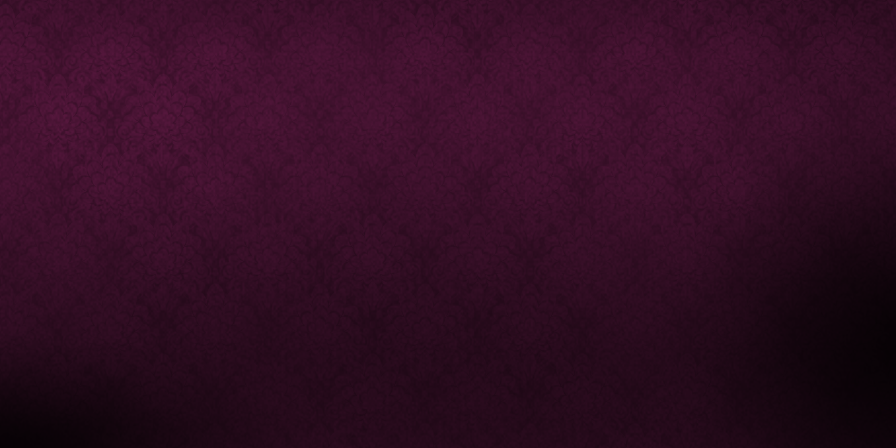
Reproduce this pattern procedurally as a Shadertoy shader.

```glsl
// Dark plum damask wallpaper: a half-drop lattice of upright palmettes with
// scrolls, leaves and buds over fine tracery. Low-contrast ink is worn by
// noise, then shaded by a vertical falloff and two shadowed corners.

const float TAU = 6.28318;
const vec2 CELL = vec2(0.234, 0.312);    // repeat size, in canvas heights
const vec2 ORIGIN = vec2(0.247, 0.909);  // centre of one palmette
const vec3 PLUM = vec3(1.0, 0.27, 0.71); // hue, scaled by the light

float hash(vec2 p) {
    return fract(sin(dot(p, vec2(127.1, 311.7))) * 43758.5453);
}

float noise(vec2 p) {
    vec2 i = floor(p), f = fract(p);
    f = f * f * (3.0 - 2.0 * f);
    return mix(mix(hash(i), hash(i + vec2(1, 0)), f.x),
               mix(hash(i + vec2(0, 1)), hash(i + vec2(1, 1)), f.x), f.y);
}

float fbm(vec2 p) {
    float sum = 0.0, gain = 0.5;
    for (int i = 0; i < 4; i++) {
        sum += gain * noise(p);
        p = p * 2.03 + 17.0;
        gain *= 0.5;
    }
    return sum;
}

// Coverage of a shape (d < 0) and of a line around d = 0
float fill(float d, float blur) { return 1.0 - smoothstep(-blur, blur, d); }
float stroke(float d, float width, float blur) { return fill(abs(d) - width, blur); }

// Pointed leaf along y, tilted by an angle, with a dark midrib
float leaf(vec2 p, float angle, vec2 halfSize, float blur) {
    float c = cos(angle), s = sin(angle);
    p = vec2(c * p.x - s * p.y, s * p.x + c * p.y);
    float t = clamp(p.y / halfSize.y, -1.0, 1.0);
    float d = max(abs(p.x) - halfSize.x * (1.0 - t * t), abs(p.y) - halfSize.y);
    return fill(d, blur) * (1.0 - 0.5 * stroke(p.x, 0.008, blur));
}

// Upright fan of pointed petals, in nested layers with veins
float palmette(vec2 p, float blur) {
    float r = length(p), a = atan(p.x, p.y), ink = 0.0;
    for (int k = 0; k < 4; k++) {
        float layer = float(k);
        float lobes = 6.5 - layer;
        float lobe = pow(abs(cos(a * lobes)), 0.7);
        float reach = (0.47 - 0.105 * layer) * (0.72 + 0.28 * lobe) * (0.8 + 0.27 * cos(a));
        float d = r - reach;
        ink = mix(ink, 0.65 + 0.1 * layer, fill(d, blur));
        ink -= 0.65 * stroke(d, 0.012, blur);
        float vein = stroke(r * sin(a * lobes) / lobes, 0.006, blur);
        ink -= 0.35 * vein * fill(d + 0.03, blur) * step(reach - 0.1, r);
    }
    return max(ink, 0.0);
}

// Spiral tendril fading out at its radius
float scroll(vec2 p, float radius, float blur) {
    float r = length(p);
    float turn = fract(r / radius * 2.0 - atan(p.y, p.x) / TAU) - 0.5;
    return stroke(turn * radius * 0.5, 0.014, blur) * fill(r - radius, blur);
}

// One mirrored motif; p is in cell widths
float motif(vec2 p, float blur) {
    p.x = abs(p.x);
    float ink = palmette(p - vec2(0.0, -0.14), blur);
    ink = max(ink, 0.65 * scroll(p - vec2(0.28, -0.36), 0.11, blur));
    ink = max(ink, 0.6 * scroll(p - vec2(0.13, 0.47), 0.09, blur));
    ink = max(ink, 0.75 * leaf(p - vec2(0.0, -0.42), 0.0, vec2(0.06, 0.14), blur));
    for (int i = 0; i < 3; i++) {
        float k = float(i);
        vec2 base = vec2(0.09 + 0.05 * k, -0.50 + 0.09 * k);
        ink = max(ink, 0.6 * leaf(p - base, 0.5 + 0.35 * k, vec2(0.035, 0.11), blur));
    }
    return ink;
}

// Half-drop repeat: the second lattice is shifted by half a cell
float damask(vec2 p, float pixel) {
    vec2 grid = (p - ORIGIN) / CELL;
    float blur = max(pixel / CELL.x, 0.008);
    float ink = 0.0;
    for (int i = 0; i < 2; i++) {
        vec2 local = fract(grid + 0.5 + 0.5 * float(i)) - 0.5;
        ink = max(ink, motif(local * vec2(1.0, CELL.y / CELL.x), blur));
    }
    // Fine tracery covers the ground and lightly marks the petals
    vec2 wave = grid * TAU;
    float tracery = cos(wave.x * 6.0 + 1.2 * sin(wave.x * 2.0))
                  * cos(wave.y * 8.0 + 1.5 * cos(wave.x * 2.0));
    return ink + 0.45 * smoothstep(-0.1, 0.5, tracery) * (1.0 - ink);
}

// Broad light; s runs 0..1 over the canvas
float lighting(vec2 s) {
    float light = mix(0.145, 0.262, smoothstep(0.12, 0.78, s.y));
    light *= 1.0 - 0.13 * smoothstep(0.84, 1.0, s.y);
    light *= 1.0 - 0.18 * smoothstep(0.75, 1.0, s.x);
    light *= 1.08 - 0.1 * smoothstep(0.0, 0.6, s.x);
    float leftShadow = length(s / vec2(0.38, 0.28));
    float rightShadow = length((s - vec2(1.02, 0.22)) / vec2(0.3, 0.56));
    light *= mix(0.15, 1.0, smoothstep(-0.1, 1.0, leftShadow));
    return light * mix(0.2, 1.0, smoothstep(-0.1, 1.05, rightShadow));
}

void mainImage(out vec4 fragColor, in vec2 fragCoord) {
    vec2 p = fragCoord / iResolution.y;
    float wear = smoothstep(0.25, 0.7, fbm(p * 5.0));
    float ink = damask(p, 1.0 / iResolution.y);
    float contrast = mix(0.17, 0.29, wear) * mix(0.7, 1.0, p.y);
    float tone = 1.0 + contrast * (ink - 0.5);
    tone *= 0.94 + 0.13 * fbm(p * 2.5 + 40.0);
    tone *= 1.0 + 0.19 * (noise(p * vec2(230.0, 190.0)) - 0.5); // woven grain
    fragColor = vec4(PLUM * lighting(fragCoord / iResolution.xy) * tone, 1.0);
}
```
